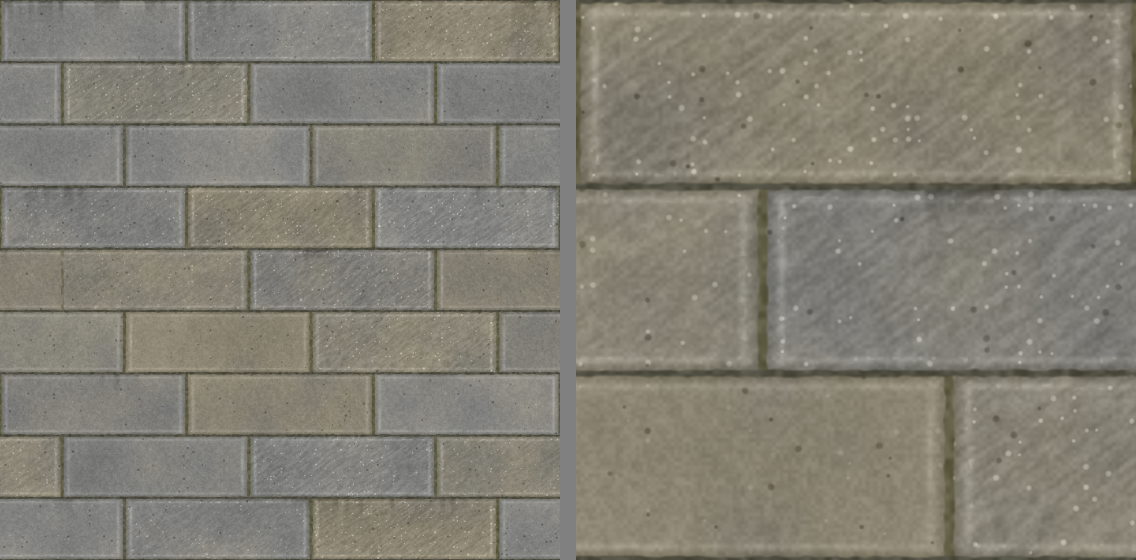
Left: the whole. Right: its middle third, enlarged.
Write a three.js fragment shader that draws this texture.

```glsl
// Weathered wall of bevelled stone blocks, three across and nine down, in a one-third stepped bond.
varying vec2 vUv;

float hash(vec2 p) {
  vec3 q = fract(p.xyx * 0.1031);
  q += dot(q, q.yzx + 33.33);
  return fract((q.x + q.y) * q.z);
}

float noise(vec2 p) {
  vec2 i = floor(p), f = fract(p);
  f = f * f * (3.0 - 2.0 * f);
  return mix(mix(hash(i), hash(i + vec2(1.0, 0.0)), f.x),
             mix(hash(i + vec2(0.0, 1.0)), hash(i + 1.0), f.x), f.y);
}

float fbm(vec2 p) {
  float sum = 0.0, gain = 0.5;
  for (int i = 0; i < 5; i++) {
    sum += gain * noise(p);
    p = mat2(1.6, 1.2, -1.2, 1.6) * p + 17.3;
    gain *= 0.5;
  }
  return sum;
}

// Soft round dots, one in some of the cells of a jittered grid
float specks(vec2 p, float density) {
  vec2 cell = floor(p);
  vec2 centre = 0.3 + 0.4 * vec2(hash(cell + 3.7), hash(cell + 41.3));
  float radius = 0.1 + 0.2 * hash(cell + 77.1);
  float present = step(1.0 - density, hash(cell + 19.9));
  return present * (1.0 - smoothstep(radius * 0.4, radius + 0.1, length(fract(p) - centre)));
}

// Thin soft line at a given distance from the block edge
float ridge(float d, float at, float width) {
  float t = (d - at) / width;
  return exp(-t * t);
}

void main() {
  // Block layout, with rows counted from the top
  vec2 grid = vUv * vec2(3.0, 9.0);
  float row = 8.0 - floor(grid.y);
  grid.x -= mod(row, 3.0) / 3.0;
  vec2 id = vec2(mod(floor(grid.x), 3.0), row);
  vec2 local = fract(grid) - 0.5;
  vec2 edge = (0.5 - abs(local)) / vec2(3.0, 9.0);

  // One upright joint is worn flush with its neighbours
  float side = step(0.0, local.x);
  float flush = step(abs(row - 4.0), 0.5) * step(abs(id.x - 2.0 * side), 0.5);
  float bevelX = edge.x + flush;

  // Each block has its own tone, warmth and roughness
  float warm = smoothstep(0.45, 0.9, hash(id + 5.2));
  float rough = smoothstep(0.45, 0.7, hash(id + 23.6));
  vec2 seed = vUv + id * 3.17;
  float cloud = fbm(seed * 11.0) - 0.48;
  vec3 coolGrey = vec3(0.497, 0.497, 0.488);
  vec3 tan_ = vec3(0.535, 0.510, 0.440);
  vec3 color = mix(coolGrey, tan_, clamp(warm + cloud * 0.9, 0.0, 1.0));
  color += 0.035 * (hash(id + 61.4) - 0.5);
  color += cloud * vec3(0.10, 0.10, 0.095);

  // Fine grain, and slanting tool marks on the rough blocks
  color += 0.055 * (noise(vUv * 430.0) - 0.5) + 0.04 * (noise(vUv * 190.0) - 0.5);
  vec2 slant = mat2(0.82, -0.57, 0.57, 0.82) * vUv;
  color += rough * 0.075 * (noise(slant * vec2(75.0, 330.0)) - 0.5);

  // Pale grit and dark pits
  color += specks(vUv * 150.0, 0.035 + 0.07 * rough) * (0.06 + 0.10 * rough);
  color -= specks(vUv * 125.0 + 9.4, 0.035) * 0.13;

  // Bevel: shaded slope and a worn pale ridge along its inner line
  float slope = 1.0 - smoothstep(0.0, 1.0, min(bevelX / 0.012, edge.y / 0.008));
  color -= 0.025 * slope;
  float inside = smoothstep(0.004, 0.009, min(bevelX, edge.y * 1.4));
  float ridges = max(ridge(bevelX, 0.0115, 0.0026), ridge(edge.y, 0.0080, 0.0020) * 0.75);
  float wear = 0.45 + 0.9 * noise(vUv * 65.0);
  color += vec3(0.068, 0.068, 0.066) * ridges * inside * wear;
  color += 0.022 * exp(-max(min(bevelX, edge.y) - 0.008, 0.0) * 90.0) * inside;
  float chips = smoothstep(0.68, 0.88, noise(vUv * 260.0));
  color += 0.09 * rough * chips * ridges * inside;

  // Damp stains running down from the upper edges
  float depth = (0.5 - local.y) / 9.0;
  float stain = smoothstep(0.58, 0.85, noise(vec2(vUv.x * 9.0, row * 7.3 + 2.0)));
  float drip = smoothstep(0.3, 0.85, noise(vec2(vUv.x * 110.0, row * 5.1)));
  color -= 0.14 * stain * drip * exp(-depth * 65.0);

  // Soil beside the joints, then the mossy mortar itself
  float wobble = 0.0014 * (noise(vUv * 170.0) - 0.5);
  float nearest = min(bevelX, edge.y * 1.15);
  color -= vec3(0.055, 0.055, 0.07) * exp(-nearest * 330.0) * (0.5 + noise(vUv * 55.0));
  float upright = 1.0 - smoothstep(0.0015, 0.0038, edge.x + wobble);
  float level = 1.0 - smoothstep(0.0008, 0.0030, edge.y + wobble);
  upright *= mix(1.0, 0.65 * smoothstep(0.3, 0.65, noise(vUv * 130.0)), flush);
  float soil = noise(vUv * 240.0) - 0.5;
  vec3 moss = vec3(0.365, 0.355, 0.255) + 0.13 * soil;
  vec3 shadow = vec3(0.300, 0.295, 0.245) + 0.13 * soil;
  color = mix(color, moss, upright * 0.92);
  color = mix(color, shadow, level * 0.92);

  gl_FragColor = vec4(clamp(color, 0.0, 1.0), 1.0);
}
```
